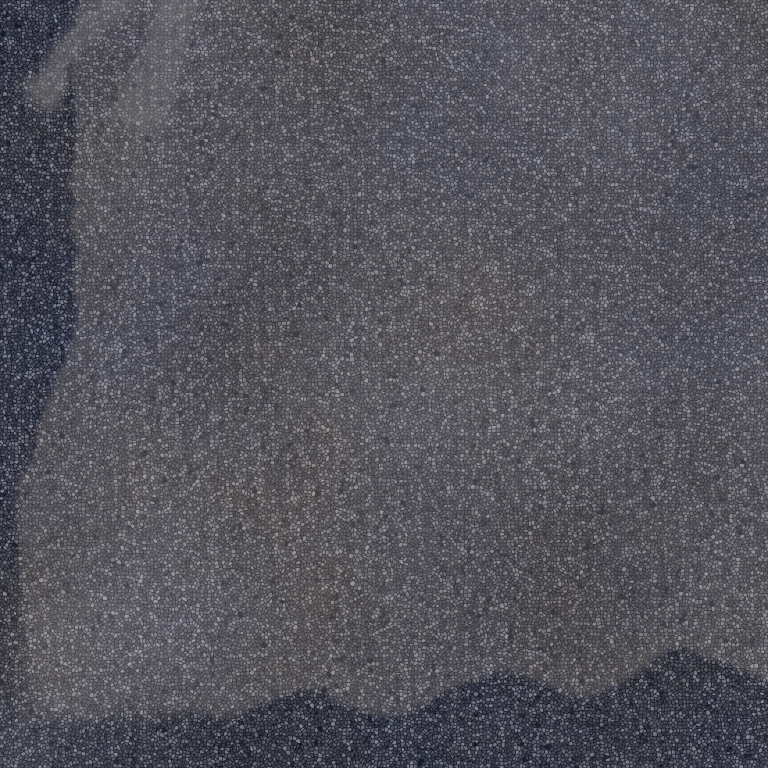
Write a WebGL 2 fragment shader that draws this texture.

```glsl
#version 300 es
precision highp float;
// Fine grey stone grit, partly covered by a pale dusty film with ragged borders.
// Grains are jittered Voronoi cells with dark gaps; the film is a mask built from
// wavy edges and smears, and slow noise tints the whole surface.
uniform vec2 u_resolution;
out vec4 fragColor;

float hash(vec2 p) {
  return fract(sin(dot(p, vec2(127.1, 311.7))) * 43758.5453);
}

float valueNoise(vec2 p) {
  vec2 cell = floor(p), f = fract(p);
  f = f * f * (3.0 - 2.0 * f);
  return mix(mix(hash(cell), hash(cell + vec2(1, 0)), f.x),
             mix(hash(cell + vec2(0, 1)), hash(cell + vec2(1, 1)), f.x), f.y);
}

float fbm(vec2 p) {
  float sum = 0.0, amplitude = 0.5;
  for (int i = 0; i < 4; i++) {
    sum += amplitude * valueNoise(p);
    p = p * 2.03 + 17.3;
    amplitude *= 0.5;
  }
  return sum / 0.9375;
}

// Brightness and hue of the grain at p, one grain per unit cell
vec2 grain(vec2 p) {
  vec2 cell = floor(p), owner = cell;
  float nearest = 8.0, second = 8.0;
  for (int y = -1; y <= 1; y++) {
    for (int x = -1; x <= 1; x++) {
      vec2 id = cell + vec2(x, y);
      vec2 center = id + vec2(hash(id), hash(id + 57.3));
      float d = distance(p, center);
      if (d < nearest) {
        second = nearest;
        nearest = d;
        owner = id;
      } else {
        second = min(second, d);
      }
    }
  }
  float tone = hash(owner + 113.7);
  float body = smoothstep(0.0, 0.36, second - nearest);
  return vec2(body * (0.34 + 0.66 * tone * tone), hash(owner + 211.9) - 0.5);
}

float capsule(vec2 p, vec2 a, vec2 b, float radius) {
  vec2 pa = p - a, ba = b - a;
  return length(pa - ba * clamp(dot(pa, ba) / dot(ba, ba), 0.0, 1.0)) - radius;
}

float spot(vec2 p, vec2 center, float radius) {
  vec2 d = (p - center) / radius;
  return exp(-dot(d, d));
}

void main() {
  vec2 uv = gl_FragCoord.xy / u_resolution;

  // Grains, averaged over four samples per pixel
  vec2 grit = vec2(0.0);
  for (int i = 0; i < 4; i++) {
    vec2 offset = vec2(i % 2, i / 2) * 0.5 - 0.25;
    grit += 0.25 * grain((gl_FragCoord.xy + offset) / u_resolution * 215.0);
  }
  float relief = grit.x - 0.35 + 0.14 * (fbm(uv * 75.0) - 0.5);

  // Film borders along the left and bottom sides
  vec2 ragged = uv + 0.035 * (vec2(fbm(uv * 13.0), fbm(uv * 13.0 + 31.7)) - 0.5);
  float leftEdge = 0.022 + 0.074 * smoothstep(0.32, 0.6, uv.y);
  float scallop = cos((ragged.x - 0.39) * 25.13) * smoothstep(0.15, 0.4, uv.x);
  float bottomEdge = 0.05 + 0.085 * uv.x + 0.027 * scallop;
  float inside = min(ragged.x - leftEdge, ragged.y - bottomEdge);
  float corner = 1.0 - smoothstep(0.05, 0.35, length(uv));
  float softness = 0.007 + 0.03 * corner;
  float film = smoothstep(-softness, softness, inside);

  // Wiped smears reaching down from the top left
  float smear = min(capsule(ragged, vec2(0.16, 1.02), vec2(0.05, 0.88), 0.021),
                    capsule(ragged, vec2(0.25, 1.04), vec2(0.185, 0.85), 0.028));
  float wiped = 1.0 - smoothstep(-0.014, 0.012, smear);
  film = max(max(film, wiped), 0.35 * corner);

  // Bare grit is dark and crisp, filmed grit is paler and flatter
  vec3 bare = vec3(0.235, 0.245, 0.295) + relief * 0.42;
  vec3 dusty = vec3(0.346, 0.342, 0.372) + relief * mix(0.35, 0.25, wiped);
  dusty += wiped * vec3(0.055, 0.052, 0.045);
  vec3 color = mix(bare, dusty, film);

  // Broad clouds of light and dark, then blue and brown tints
  float cloud = 0.10 * (fbm(uv * 4.0 + 5.1) - 0.5);
  cloud += 0.03 * spot(uv, vec2(0.8, 0.87), 0.25) + 0.03 * spot(uv, vec2(0.15, 0.18), 0.16);
  cloud += 0.02 * spot(uv, vec2(0.55, 0.5), 0.16);
  cloud -= 0.025 * spot(uv, vec2(0.33, 0.61), 0.14) + 0.03 * spot(uv, vec2(0.75, 0.28), 0.2);
  float tint = 0.08 * (fbm(uv * 5.0 + 43.0) - 0.5) + 0.035 * grit.y;
  tint -= 0.018 * spot(uv, vec2(0.75, 0.25), 0.25);
  color += cloud * mix(0.5, 1.0, film) + tint * vec3(-0.35, -0.05, 0.6);

  fragColor = vec4(clamp(color, 0.0, 1.0), 1.0);
}
```
